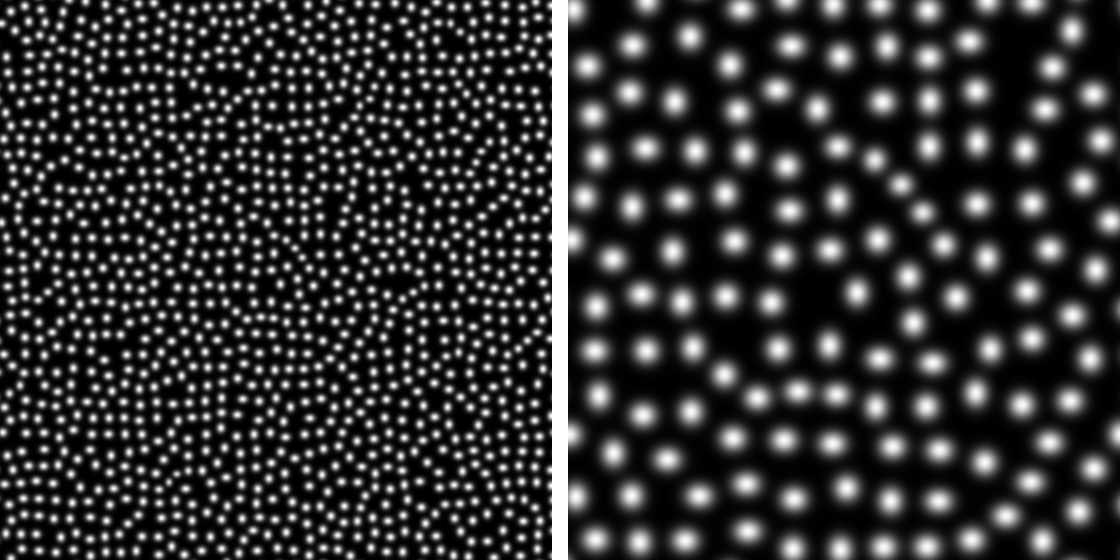
Left: the whole. Right: its middle third, enlarged.
A WebGL 2 fragment shader for this pattern:

```glsl
#version 300 es
precision highp float;
// Evenly spaced soft white spots on black, like a reaction-diffusion pattern.
// One random point per grid cell is pushed away from its neighbours in a few
// passes; each point is then drawn as a Gaussian spot, smaller where crowded.

#define CELLS 33.8          // grid cells per canvas height
#define JITTER 0.92         // random spread of the starting points, in cells
#define SPACING 1.04        // distance below which points repel
#define PUSH 0.34           // strength of one repulsion pass
#define RADIUS_SMALL 0.18   // Gaussian radius of crowded spots, in cells
#define RADIUS_LARGE 0.255  // Gaussian radius of free spots, in cells
#define PEAK_SMALL 0.74     // brightness of crowded spots
#define PEAK_LARGE 0.98     // brightness of free spots
#define STRETCH 0.10        // largest horizontal or vertical elongation

const int PASSES = 3;
const int SIDE = 3 + 2 * PASSES;   // cells per side of the working block

uniform vec2 u_resolution;
out vec4 fragColor;

// Integer hash of a cell, giving two values in 0..1
vec2 hash2(ivec2 cell) {
    uvec2 v = uvec2(cell + 4096) * 1664525u + 1013904223u;
    v.x += v.y * 1664525u;
    v.y += v.x * 1664525u;
    v ^= v >> 16u;
    v.x += v.y * 1664525u;
    v.y += v.x * 1664525u;
    v ^= v >> 16u;
    return vec2(v & 65535u) / 65535.0;
}

// Points of the block around a cell: xy is the position, z the free distance
vec3 points[SIDE * SIDE];

void scatterPoints() {
    for (int y = 0; y < SIDE; y++)
        for (int x = 0; x < SIDE; x++) {
            ivec2 local = ivec2(x, y) - SIDE / 2;
            points[y * SIDE + x] = vec3(local, 0.0);
        }
}

void jitterPoints(ivec2 home) {
    for (int i = 0; i < SIDE * SIDE; i++) {
        ivec2 local = ivec2(points[i].xy);
        points[i].xy += 0.5 + JITTER * (hash2(home + local) - 0.5);
    }
}

// One pass moves the inner points and shifts them one slot down and left,
// into slots that later points no longer need, so one array is enough.
void relaxPoints(int side) {
    for (int y = 1; y < side - 1; y++)
        for (int x = 1; x < side - 1; x++) {
            vec2 here = points[y * SIDE + x].xy;
            vec2 shift = vec2(0.0);
            float nearest = 2.0;
            for (int j = -1; j <= 1; j++)
                for (int i = -1; i <= 1; i++) {
                    if (i == 0 && j == 0) continue;
                    vec2 away = here - points[(y + j) * SIDE + x + i].xy;
                    float dist = max(length(away), 0.001);
                    shift += away / dist * max(SPACING - dist, 0.0);
                    nearest = min(nearest, dist);
                }
            points[(y - 1) * SIDE + x - 1] = vec3(here + PUSH * shift, nearest);
        }
}

// Soft spot, slightly elongated along one axis
float spot(vec2 offset, float freeDistance, float random) {
    float room = smoothstep(0.4, 0.85, freeDistance);
    float radius = mix(RADIUS_SMALL, RADIUS_LARGE, room);
    float stretch = 1.0 + STRETCH * (2.0 * random - 1.0);
    vec2 q = offset * vec2(stretch, 1.0 / stretch) / radius;
    return mix(PEAK_SMALL, PEAK_LARGE, room) * exp(-dot(q, q));
}

void main() {
    vec2 pos = gl_FragCoord.xy / u_resolution.y * CELLS;
    ivec2 home = ivec2(floor(pos));
    vec2 inner = fract(pos);

    scatterPoints();
    jitterPoints(home);
    for (int n = 0; n < PASSES; n++) relaxPoints(SIDE - 2 * n);

    // The relaxed 3 x 3 block around the home cell now fills the first slots
    float light = 0.0;
    for (int y = 0; y < 3; y++)
        for (int x = 0; x < 3; x++) {
            vec3 point = points[y * SIDE + x];
            float random = hash2(home + ivec2(x, y) + 977).x;
            light += spot(inner - point.xy, point.z, random);
        }
    fragColor = vec4(vec3(min(light, 1.0)), 1.0);
}
```
